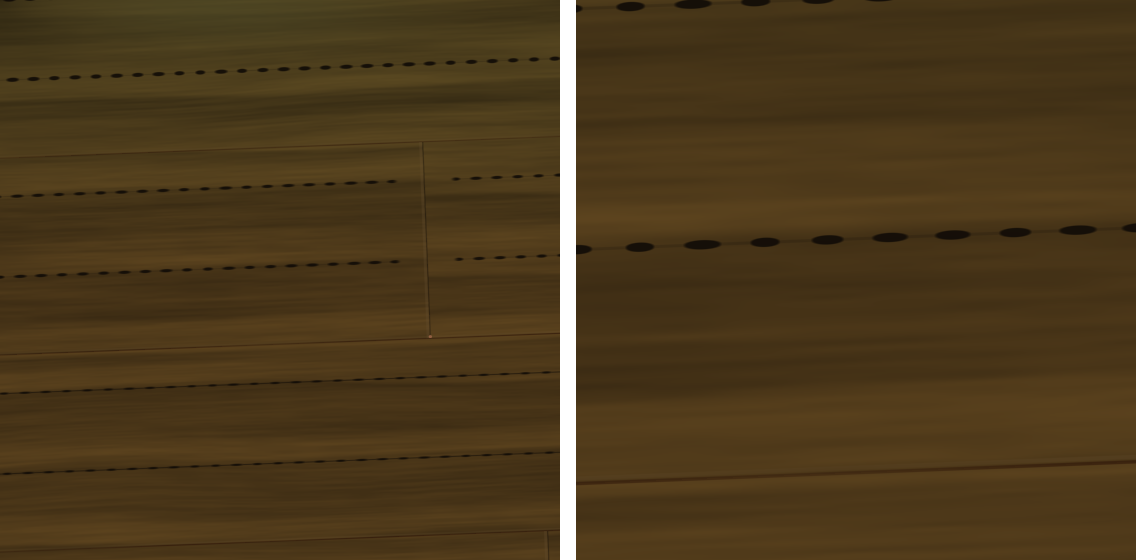
Left: the whole. Right: its middle third, enlarged.
This texture is drawn by a Shadertoy shader. Its source:

```glsl
// Dark wood floor: long planks, slightly tilted, each split into three strips by
// two dashed grooves. Planks come from repeated rows with staggered butt joints;
// stretched value noise draws the grain, and soft bands give each strip its tone.

const float TILT = 0.039;          // rise of the planks per unit of x
const float ROW_HEIGHT = 0.3516;
const float FIRST_SEAM = 0.2826;   // seam depth below the top at the left side
const float PLANK_LENGTH = 2.2;
const float DASH_PITCH = 0.0373;
const vec4 STRIP_EDGES = vec4(0.0, 0.196, 0.604, 1.0);

const vec3 DARK_WOOD = vec3(0.232, 0.168, 0.075);
const vec3 LIGHT_WOOD = vec3(0.365, 0.265, 0.118);
const vec3 GROOVE = vec3(0.065, 0.045, 0.025);
const vec3 SEAM = vec3(0.20, 0.105, 0.04);
const vec3 PALE_EDGE = vec3(0.40, 0.31, 0.19);
const vec3 GREEN_SHEEN = vec3(0.31, 0.31, 0.17);

float hash(vec2 p) {
    return fract(sin(dot(p, vec2(127.1, 311.7))) * 43758.5453);
}

float noise(vec2 p) {
    vec2 i = floor(p), f = fract(p);
    f = f * f * (3.0 - 2.0 * f);
    return mix(mix(hash(i), hash(i + vec2(1, 0)), f.x),
               mix(hash(i + vec2(0, 1)), hash(i + vec2(1, 1)), f.x), f.y);
}

// Coverage of a line of given half width at distance d
float stroke(float d, float halfWidth, float px) {
    return 1.0 - smoothstep(halfWidth - px, halfWidth + px, abs(d));
}

// Light bands that build up before each strip edge and end at edge + shift
float stripTone(float across, float shift) {
    float tone = 0.0;
    for (int i = 0; i < 4; i++) {
        float edge = STRIP_EDGES[i];
        float rise = smoothstep(edge - 0.20, edge - 0.08, across);
        float fall = 1.0 - smoothstep(-0.015, 0.02, across - edge - shift);
        tone = max(tone, rise * fall);
    }
    return tone;
}

// Medium figure, fine fibres and short pores, all stretched along the plank
float grain(vec2 p, float seed) {
    p += vec2(seed * 17.0, seed * 5.0);
    p.y += 0.016 * (noise(p * vec2(2.5, 7.0)) - 0.5);
    float figure = noise(p * vec2(2.0, 48.0)) - 0.5;
    float fibre = noise(p * vec2(5.0, 190.0)) - 0.5;
    float pores = noise(p * vec2(22.0, 330.0)) - 0.5;
    return 0.40 * figure + 0.27 * fibre + 0.16 * pores;
}

// Tapered dashes along a groove
float dashes(float along, float offset, float halfHeight, float px) {
    float cell = along / DASH_PITCH;
    float halfLength = 0.0085 + 0.003 * hash(vec2(floor(cell), 3.0));
    vec2 q = vec2((fract(cell) - 0.5) * DASH_PITCH / halfLength, offset / halfHeight);
    float d = (length(q) - 1.0) * halfHeight;
    return 1.0 - smoothstep(-px, px, d);
}

void mainImage(out vec4 fragColor, in vec2 fragCoord) {
    vec2 uv = fragCoord / iResolution.xy;
    float px = 0.8 / iResolution.y;

    // Plank coordinates: along the boards, and down across the rows
    float along = uv.x + TILT * uv.y;
    float depth = 1.0 - uv.y + TILT * uv.x;
    float rows = (depth - FIRST_SEAM) / ROW_HEIGHT;
    float row = floor(rows), across = fract(rows);

    // Staggered butt joints
    float joint = 0.784 + 0.098 * row + 0.5 * PLANK_LENGTH * mod(row, 2.0);
    float plank = (along - joint) / PLANK_LENGTH;
    float fromJoint = (fract(plank + 0.5) - 0.5) * PLANK_LENGTH;
    float plankEnd = floor(plank);
    float seed = hash(vec2(row, plankEnd) + 4.0);

    // Wood tone
    float shift = 0.1 * clamp(plankEnd + 1.0 - row, 0.0, 1.0);
    float wander = 0.09 * (noise(vec2(along * 2.3, rows * 5.0) + seed * 9.0) - 0.5);
    float tone = 0.26 + 0.42 * stripTone(across + wander, shift);
    tone += grain(vec2(along, depth), seed);
    vec3 color = mix(DARK_WOOD, LIGHT_WOOD, clamp(tone, -0.1, 1.15));

    // Green cast and reflection toward the top, with a darker corner
    color *= mix(vec3(1.0), vec3(0.95, 1.06, 1.08), smoothstep(0.45, 0.95, uv.y));
    vec2 glow = (uv - vec2(0.40, 0.99)) / vec2(0.30, 0.07);
    color = mix(color, GREEN_SHEEN, 0.4 * exp(-dot(glow, glow)));
    color *= 1.0 - 0.35 * exp(-14.0 * length(uv - vec2(0.0, 1.0)));

    // Grooves: bold dashes in upper rows, thinner and joined up further down
    float worn = smoothstep(-1.0, 1.0, row);
    float clearOfJoint = smoothstep(0.044, 0.058, abs(fromJoint));
    for (int i = 1; i < 3; i++) {
        float offset = (across - STRIP_EDGES[i]) * ROW_HEIGHT;
        float mark = dashes(along, offset, mix(0.0036, 0.0019, worn), px);
        float thread = stroke(offset, 0.0009, px) * mix(0.18, 0.6, step(0.5, row));
        color = mix(color, GROOVE, max(0.92 * mark, thread) * clearOfJoint);
    }

    // Long seams, with a faint warm edge
    float seamOffset = (rows - floor(rows + 0.5)) * ROW_HEIGHT;
    float seamWear = 0.35 + 0.5 * noise(vec2(along * 6.0, floor(rows + 0.5)));
    color = mix(color, SEAM, seamWear * stroke(seamOffset, 0.0010, px));
    color = mix(color, PALE_EDGE, 0.3 * seamWear * stroke(seamOffset + 0.003, 0.0012, px));

    // Butt joint: dark gap, pale left edge and a chip at its lower end
    color = mix(color, GROOVE, 0.4 * stroke(fromJoint, 0.0010, px));
    color = mix(color, PALE_EDGE, 0.28 * stroke(fromJoint + 0.004, 0.0025, px));
    float chip = length(vec2(fromJoint, (1.0 - across) * ROW_HEIGHT - 0.003));
    color = mix(color, vec3(0.65, 0.42, 0.30), 0.8 * stroke(chip, 0.0028, px));

    fragColor = vec4(color, 1.0);
}
```
